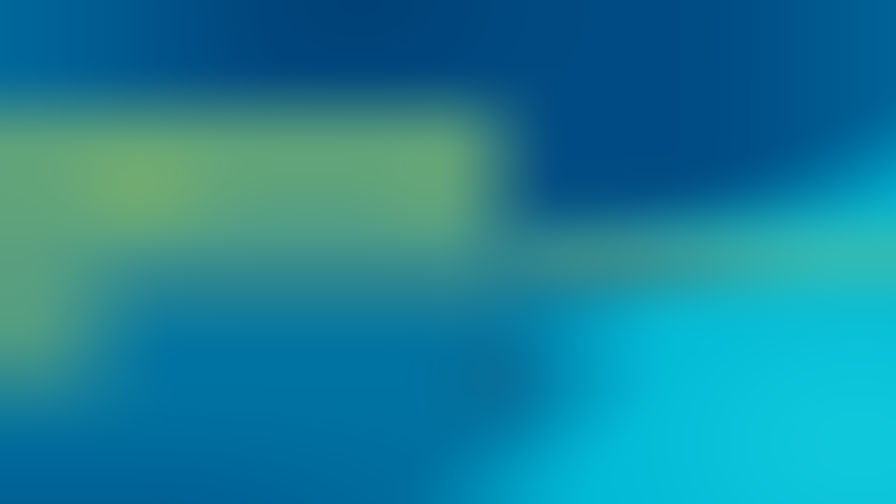
Write a Shadertoy shader that draws this background.

```glsl
#define NAVY vec3(0.00, 0.295, 0.515)
#define DEEP_NAVY vec3(0.00, 0.26, 0.47)
#define SKY_BLUE vec3(0.00, 0.42, 0.62)
#define SEA_BLUE vec3(0.00, 0.45, 0.635)
#define DEEP_SEA vec3(0.00, 0.36, 0.57)
#define CYAN vec3(0.00, 0.72, 0.835)
#define BRIGHT_CYAN vec3(0.06, 0.78, 0.86)
#define LEAF vec3(0.38, 0.64, 0.48)
#define TEAL vec3(0.28, 0.60, 0.55)
#define LIME vec3(0.45, 0.68, 0.44)
#define AQUA vec3(0.22, 0.73, 0.69)

// Soft step centred on an edge; a negative width reverses its direction.
float softEdge(float value, float edge, float width) {
    float t = clamp((value - edge) / width + 0.5, 0.0, 1.0);
    return t * t * (3.0 - 2.0 * t);
}

float glow(vec2 p, vec2 centre, vec2 radius) {
    vec2 d = (p - centre) / radius;
    return exp(-dot(d, d));
}

// Dark upper sky blending into the blue lower half.
vec3 backdrop(vec2 p) {
    vec3 sky = mix(NAVY, DEEP_NAVY, glow(p, vec2(0.40, 1.0), vec2(0.16, 0.20)));
    sky = mix(sky, SKY_BLUE, softEdge(p.x, 0.12, -0.40));
    sky = mix(sky, SKY_BLUE, 0.9 * softEdge(p.x, 0.92, 0.36));
    vec3 sea = mix(SEA_BLUE, DEEP_SEA,
                   softEdge(p.y, 0.08, -0.36) * softEdge(p.x, 0.40, -0.50));
    return mix(sky, sea, softEdge(p.y, 0.48, -0.30));
}

// Cyan pool with a slanted left side and a rising upper rim.
float poolMask(vec2 p) {
    float side = 0.55 + 0.09 * smoothstep(0.0, 0.25, p.y);
    float rise = clamp((p.x - 0.55) / 0.45, 0.0, 1.0);
    float rim = 0.46 + 0.22 * rise * rise;
    return softEdge(p.x, side, 0.25) * softEdge(p.y, rim, -0.32);
}

// Green band across the left, joined to a lobe at the lower left.
float bandMask(vec2 p) {
    float band = softEdge(p.x, 0.56, -0.15)
               * softEdge(p.y, 0.785, -0.20) * softEdge(p.y, 0.42, 0.28);
    float lobe = softEdge(p.x, 0.115, -0.18)
               * softEdge(p.y, 0.235, 0.29) * softEdge(p.y, 0.58, -0.30);
    return 1.0 - (1.0 - band) * (1.0 - 0.9 * lobe);
}

void mainImage(out vec4 fragColor, in vec2 fragCoord) {
    vec2 p = fragCoord / iResolution.xy;
    vec3 color = backdrop(p);

    // Cyan pool and the shaded spot beside it
    vec3 pool = mix(CYAN, BRIGHT_CYAN, glow(p, vec2(0.96, 0.12), vec2(0.22, 0.28)));
    color = mix(color, pool, poolMask(p));
    color = mix(color, vec3(0.04, 0.42, 0.58),
                0.65 * glow(p, vec2(0.55, 0.25), vec2(0.055, 0.10)));

    // Muted tail running right to an aqua glow
    float tail = softEdge(p.x, 0.55, 0.20) * glow(p, vec2(0.0, 0.49), vec2(1e3, 0.085));
    vec3 tailColor = mix(vec3(0.25, 0.56, 0.54), AQUA, smoothstep(0.65, 0.95, p.x));
    color = mix(color, tailColor, 0.85 * tail);

    // Green band with two warm highlights
    vec3 green = mix(TEAL, LEAF, smoothstep(0.46, 0.68, p.y));
    green = mix(green, LEAF, 0.8 * softEdge(p.x, 0.10, -0.18));
    green = mix(green, LIME, 0.85 * glow(p, vec2(0.155, 0.635), vec2(0.08, 0.10)));
    green = mix(green, LIME, 0.30 * glow(p, vec2(0.48, 0.63), vec2(0.06, 0.10)));
    color = mix(color, green, bandMask(p));

    fragColor = vec4(color, 1.0);
}
```
